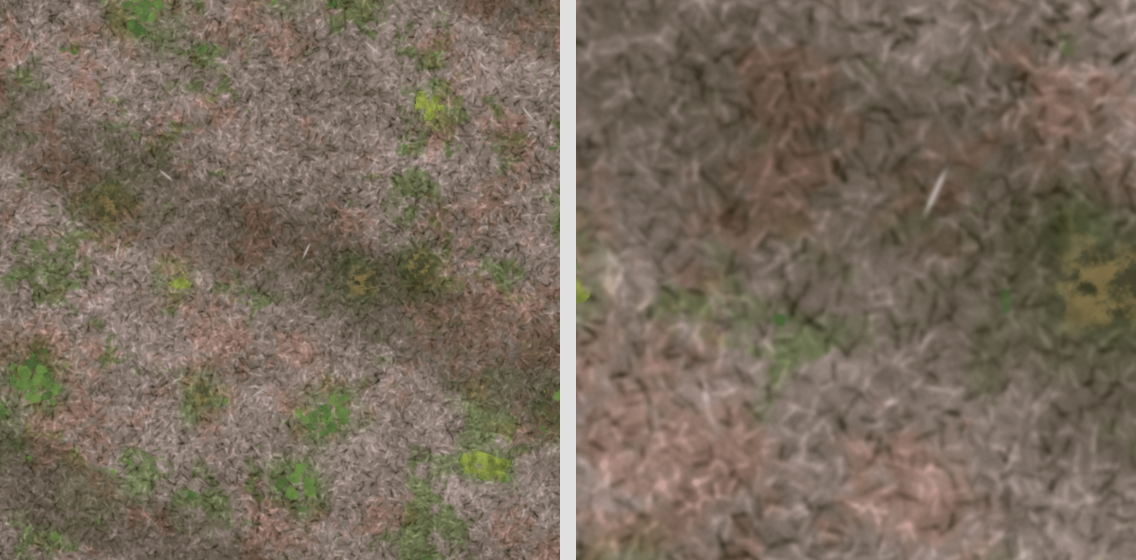
Left, the full canvas; right, a detail of the centre.
A WebGL 1 fragment shader for this texture:

```glsl
precision highp float;
// Dry meadow seen from above: matted straw crossed by worn diagonal tracks,
// with dull grass, speckled shrubs, leafy clumps and a few pale twigs.
// Straw is oriented strands over fbm; plants are scattered on jittered grids.

uniform vec2 u_resolution;

#define TRACK_SPACING 0.63
#define TRACK_SLOPE 0.45
#define TRACK_DARKNESS 0.46
#define STRAW_LEVEL 0.70
#define STRAND_CONTRAST 0.60
#define GRAIN_CONTRAST 0.85
#define PATCH_CONTRAST 0.85
#define GRASS_AMOUNT 0.95
#define PLANT_CELLS 4.6
#define PLANT_CHANCE 0.66
#define LEAF_CELLS 60.0
#define TWIG_CHANCE 0.05

const vec3 SOIL = vec3(0.378, 0.336, 0.290);
const vec3 STRAW = vec3(0.580, 0.520, 0.490);
const vec3 GRASS_TINT = vec3(0.75, 0.90, 0.66);
const vec3 RUST_TINT = vec3(1.04, 0.94, 0.90);
const vec3 SHRUB_DARK = vec3(0.25, 0.25, 0.16);
const vec3 SHRUB_TIP = vec3(0.53, 0.46, 0.29);
const vec3 LEAF_DEEP = vec3(0.27, 0.39, 0.20);
const vec3 LEAF_BRIGHT = vec3(0.43, 0.57, 0.27);
const vec3 LEAF_LIME = vec3(0.60, 0.63, 0.25);
const vec3 TWIG = vec3(0.76, 0.73, 0.71);

float hash(vec2 p) {
  return fract(sin(dot(p, vec2(127.1, 311.7))) * 43758.5453);
}

vec2 hash2(vec2 p) {
  return vec2(hash(p), hash(p + 19.3));
}

float noise(vec2 p) {
  vec2 i = floor(p), f = fract(p);
  f = f * f * (3.0 - 2.0 * f);
  vec2 e = vec2(1.0, 0.0);
  return mix(mix(hash(i), hash(i + e.xy), f.x),
             mix(hash(i + e.yx), hash(i + e.xx), f.x), f.y);
}

// Fractal noise, shifted to be centred on zero
float fbm(vec2 p) {
  float sum = 0.0, amp = 0.5;
  for (int i = 0; i < 4; i++) {
    sum += amp * (noise(p) - 0.5);
    p = mat2(1.6, 1.2, -1.2, 1.6) * p + 7.3;
    amp *= 0.5;
  }
  return sum;
}

// Soft stroke through the origin
float stroke(vec2 d, float angle, float halfLength, float width) {
  vec2 dir = vec2(cos(angle), sin(angle));
  float along = abs(dot(d, dir));
  float across = dot(d, vec2(-dir.y, dir.x)) / width;
  return (1.0 - smoothstep(0.3 * halfLength, halfLength, along)) * exp(-across * across);
}

// Light and dark straw strands, roughly combed by a slow noise
float strands(vec2 p, float cells, float width) {
  p *= cells;
  float sum = 0.0;
  for (int j = -1; j <= 1; j++)
  for (int i = -1; i <= 1; i++) {
    vec2 cell = floor(p) + vec2(i, j);
    float angle = 7.0 * noise(cell * 0.13) + 2.4 * hash(cell + 5.7);
    float shade = 2.0 * hash(cell + 41.9) - 1.0;
    sum += shade * stroke(p - cell - hash2(cell), angle, 0.95, width);
  }
  return sum;
}

// Plants: x shrub core, y grassy skirt, z leaf density, w lime tint
vec4 plants(vec2 p) {
  vec4 result = vec4(0.0);
  vec2 q = p * PLANT_CELLS;
  float ragged = 0.06 * fbm(p * 24.0);
  for (int j = -1; j <= 1; j++)
  for (int i = -1; i <= 1; i++) {
    vec2 cell = floor(q) + vec2(i, j);
    float present = step(hash(cell + 3.1), PLANT_CHANCE);
    float leafy = step(0.45, hash(cell + 8.6));
    float lime = leafy * step(0.8, hash(cell + 27.2));
    float size = mix(0.024, 0.046, hash(cell + 13.4)) * (1.0 + 0.35 * leafy - 0.6 * lime);
    float d = length(q - cell - hash2(cell + 61.0)) / PLANT_CELLS + ragged;
    float core = present * (1.0 - smoothstep(0.4 * size, size, d));
    float skirt = present * (1.0 - smoothstep(0.6 * size, 2.0 * size, d));
    result = max(result, vec4(core * (1.0 - leafy), skirt, core * leafy * (0.55 + 0.45 * lime), lime * core));
  }
  return result;
}

// Small lobed leaves: x coverage, y brightness
vec2 leaves(vec2 p, float density) {
  vec2 q = p * LEAF_CELLS + 1.3 * vec2(fbm(p * 60.0), fbm(p * 60.0 + 33.0));
  vec2 result = vec2(0.0);
  for (int j = -1; j <= 1; j++)
  for (int i = -1; i <= 1; i++) {
    vec2 cell = floor(q) + vec2(i, j);
    float chance = hash(cell + 77.0);
    float radius = 0.66 * smoothstep(chance, chance + 0.07, density);
    float d = length(q - cell - hash2(cell + 11.0));
    float cover = (1.0 - smoothstep(radius - 0.2, radius + 0.15, d)) * smoothstep(0.03, 0.15, radius);
    if (cover > result.x) result = vec2(cover, hash(cell + 52.0));
  }
  return result;
}

void main() {
  vec2 p = gl_FragCoord.xy / u_resolution.y;

  // Worn tracks and straw tone
  float lane = p.y + TRACK_SLOPE * p.x - 0.78 + 0.11 * fbm(p * 5.0) + 0.06 * fbm(p * 25.0);
  float trackDist = abs(mod(lane + 0.5 * TRACK_SPACING, TRACK_SPACING) - 0.5 * TRACK_SPACING);
  float track = 1.0 - smoothstep(0.06, 0.11, trackDist);
  float fibre = strands(p, 80.0, 0.18) + strands(p + 4.7, 125.0, 0.27);
  float grain = 0.8 * fbm(p * 42.0) + GRAIN_CONTRAST * fbm(p * 125.0);
  float blotches = PATCH_CONTRAST * (fbm(p * 7.0) + 0.6 * fbm(p * 17.0 + 9.0));
  float tone = STRAW_LEVEL - TRACK_DARKNESS * track + blotches
             + (grain + STRAND_CONTRAST * fibre) * (1.0 - 0.25 * track);
  vec3 color = mix(SOIL, STRAW, clamp(tone, -0.7, 1.8));
  float rust = fbm(p * 13.0 + 50.0) + 0.5 * fbm(p * 60.0);
  color *= mix(vec3(1.0), RUST_TINT, smoothstep(0.0, 0.25, rust));

  // Dull grass, in loose patches and around plants
  vec4 plant = plants(p);
  float tufts = fbm(p * 8.0 + 20.0) + 0.6 * fbm(p * 45.0);
  float patches = smoothstep(0.03, 0.22, tufts) * (1.0 - 0.6 * track);
  float grass = clamp(max(patches, plant.y * (0.8 + 2.0 * fbm(p * 30.0))), 0.0, 1.0);
  color *= mix(vec3(1.0), GRASS_TINT, GRASS_AMOUNT * grass);

  // Speckled shrubs and leaves
  float speckle = smoothstep(-0.14, 0.22, fbm(p * 105.0));
  color = mix(color, mix(SHRUB_DARK, SHRUB_TIP, speckle), 0.75 * plant.x);
  vec2 leaf = leaves(p, 0.014 + 0.04 * grass + plant.z);
  vec3 leafColor = mix(LEAF_DEEP, LEAF_BRIGHT, clamp(leaf.y + 1.2 * fbm(p * 90.0), 0.0, 1.0));
  leafColor = mix(leafColor, LEAF_LIME * (0.95 + fbm(p * 90.0)), 0.75 * smoothstep(0.0, 0.4, plant.w));
  color = mix(color, leafColor, 0.8 * leaf.x);

  // Sparse pale twigs
  vec2 t = p * 8.0, cell = floor(t);
  float twig = stroke(t - cell - 0.3 - 0.4 * hash2(cell + 90.0), 6.3 * hash(cell + 6.0), 0.16, 0.018);
  color = mix(color, TWIG, 0.75 * twig * step(hash(cell + 35.0), TWIG_CHANCE));

  gl_FragColor = vec4(color, 1.0);
}
```
